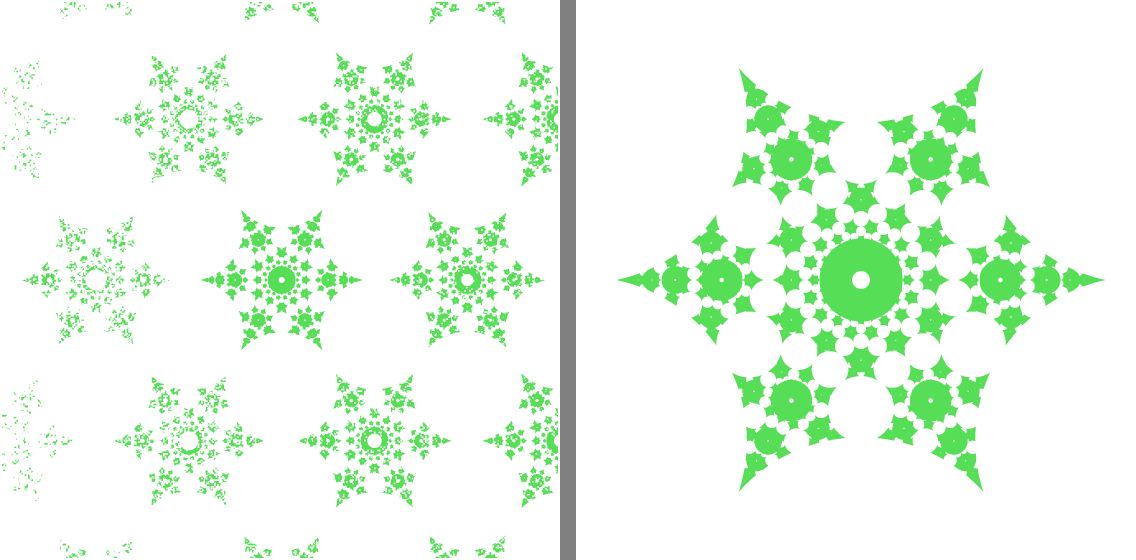
Left: the whole. Right: its middle third, enlarged.
Give the GLSL for this pattern, as a WebGL 1 fragment shader.

```glsl
precision highp float;
// Hexagonal lattice of green six-pointed inversion fractals, worn into dust toward the left.

uniform vec2 u_resolution;

#define GREEN vec3(0.34, 0.87, 0.34)
#define PAPER vec3(1.0)
#define CENTER vec2(0.503, 0.5)
#define PITCH 0.3316       // distance between neighbouring stars
#define GAP_RADIUS 0.295   // round gaps between three stars, in pitches
#define GAP_WEAR 0.015     // growth of the gaps with wear
#define HOLE_RADIUS 0.016  // hole in the middle of each star
#define HOLE_WEAR 0.06     // growth of the holes with wear
#define DETAIL 45.0        // magnification at which the fractal stops
#define GRAINS 340.0       // dust grains across the canvas
#define MARGIN 0.004       // blank border of the canvas
#define SAMPLES 3          // antialiasing samples per axis

float hash(vec2 p) {
  vec3 q = fract(vec3(p.xyx) * 0.1031);
  q += dot(q, q.yzx + 33.33);
  return fract((q.x + q.y) * q.z);
}

// Nearest point of the unit triangular lattice
vec2 latticePoint(vec2 p) {
  vec2 period = vec2(1.0, sqrt(3.0));
  vec2 even = period * floor(p / period + 0.5);
  vec2 odd = period * (floor(p / period) + 0.5);
  vec2 toEven = p - even, toOdd = p - odd;
  return dot(toEven, toEven) < dot(toOdd, toOdd) ? even : odd;
}

// Distance to the nearest corner of the hexagonal cell
float cornerDistance(vec2 p) {
  p = abs(p);
  float side = 1.0 / sqrt(3.0);
  return min(length(p - vec2(0.5, 0.5 * side)), length(p - vec2(0.0, side)));
}

// The middle star is intact; the rest wear leftward and outward
float starWear(vec2 star) {
  if (dot(star, star) < 0.1) return 0.0;
  return clamp(0.42 - 0.2 * star.x + 0.06 * dot(star, star), 0.0, 0.95);
}

// 1 where the orbit of lattice folds and circle inversions avoids every gap
float starField(vec2 uv) {
  vec2 p = (uv - CENTER) / PITCH;
  float wear = starWear(latticePoint(p));
  float gap = GAP_RADIUS + GAP_WEAR * wear;
  float hole = HOLE_RADIUS + HOLE_WEAR * wear;

  // Missing grains
  if (hash(floor(uv * GRAINS) + 17.0) < 0.95 * wear * wear) return 0.0;

  float magnification = 1.0;
  for (int i = 0; i < 9; i++) {
    p -= latticePoint(p);
    if (cornerDistance(p) < gap || length(p) < hole) return 0.0;
    float inversion = 0.25 / dot(p, p);
    p *= inversion;
    magnification *= inversion;
    if (magnification > DETAIL) break;
  }
  return 1.0;
}

void main() {
  float canvas = min(u_resolution.x, u_resolution.y);
  float coverage = 0.0;

  // Supersampled edges
  for (int y = 0; y < SAMPLES; y++) {
    for (int x = 0; x < SAMPLES; x++) {
      vec2 offset = (vec2(float(x), float(y)) + 0.5) / float(SAMPLES) - 0.5;
      coverage += starField((gl_FragCoord.xy + offset) / canvas);
    }
  }
  coverage /= float(SAMPLES * SAMPLES);

  vec2 border = min(gl_FragCoord.xy, u_resolution - gl_FragCoord.xy) / canvas;
  coverage *= step(MARGIN, min(border.x, border.y));
  gl_FragColor = vec4(mix(PAPER, GREEN, coverage), 1.0);
}
```
